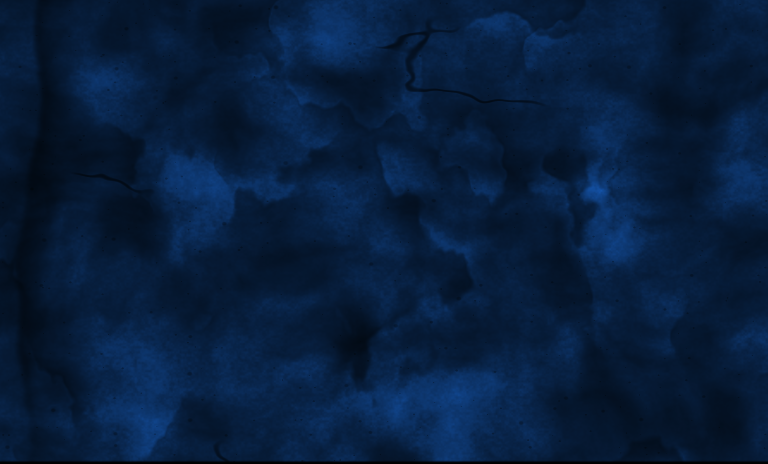
Reproduce this texture procedurally as a WebGL 1 fragment shader.

```glsl
precision highp float;

uniform vec2 u_resolution;

float hash(vec2 p) {
  vec3 q = fract(p.xyx * 0.1031);
  q += dot(q, q.yzx + 33.33);
  return fract((q.x + q.y) * q.z);
}

float noise(vec2 p) {
  vec2 cell = floor(p), f = fract(p);
  f = f * f * (3.0 - 2.0 * f);
  float low = mix(hash(cell), hash(cell + vec2(1.0, 0.0)), f.x);
  float high = mix(hash(cell + vec2(0.0, 1.0)), hash(cell + 1.0), f.x);
  return mix(low, high, f.y);
}

// Layered noise centred on zero
float fbm(vec2 p) {
  float sum = 0.0, amplitude = 0.5;
  for (int i = 0; i < 5; i++) {
    sum += amplitude * (noise(p) - 0.5);
    p = p * 2.03 + vec2(17.3, 9.1);
    amplitude *= 0.45;
  }
  return sum;
}

// Worn plaster: a lit rim that fades inward, with a soft shadow outside
float flakes(vec2 p) {
  float d = fbm(p * vec2(4.4, 3.6) + 31.0) - 0.02;
  float inside = smoothstep(-0.014, 0.024, d);
  float rim = inside * exp(-max(d, 0.0) * 14.0);
  float shadow = (1.0 - inside) * exp(min(d, 0.0) * 20.0);
  float present = smoothstep(0.45, 0.8, noise(p * 5.0 + 53.0));
  return present * (0.45 * rim - 0.3 * shadow);
}

// Short, thin cracks that run mostly level
float cracks(vec2 p) {
  float d = abs(fbm(p * vec2(1.8, 3.4) + 71.0));
  float present = smoothstep(0.74, 0.9, noise(p * 4.6 + 12.0));
  return present * (1.0 - smoothstep(0.001, 0.01, d));
}

// Ragged upright seam near the left side
float seam(vec2 p) {
  float d = p.x - 0.07 - 0.16 * fbm(vec2(p.y * 2.5, 4.0));
  float strength = 0.2 + 0.8 * noise(vec2(p.y * 4.0, 8.0));
  return strength * smoothstep(-0.014, 0.01, d) * exp(-max(d, 0.0) * 24.0);
}

// Sparse dark pinholes, one at most per grid cell
float pits(vec2 p, float scale) {
  vec2 cell = floor(p * scale);
  vec2 centre = 0.3 + 0.4 * vec2(hash(cell + 5.0), hash(cell + 23.0));
  float radius = mix(0.08, 0.22, hash(cell + 41.0));
  float d = length((fract(p * scale) - centre) * vec2(0.8, 1.0));
  return step(0.95, hash(cell + 67.0)) * (1.0 - smoothstep(radius * 0.3, radius, d));
}

void main() {
  vec2 p = gl_FragCoord.xy / u_resolution.y;
  vec2 warp = vec2(fbm(p * 4.0 + 3.0), fbm(p * 4.0 + 19.0));
  vec2 q = p + 0.2 * warp;

  // Stains, smaller smudges, upright bands and level brush streaks
  float exposure = 0.9 * fbm(q * vec2(3.8, 4.2) + 6.0);
  exposure += 1.75 * fbm(q * vec2(8.0, 8.5) + 14.0);
  exposure += 0.85 * fbm(q * vec2(9.0, 2.6) + 27.0);
  exposure += 0.85 * fbm(q * vec2(3.2, 15.0) + 44.0);
  exposure -= 0.1 * (1.0 - smoothstep(0.0, 0.5, p.x));

  // Surface damage
  exposure += flakes(p + 0.12 * warp) + 0.7 * flakes(p * 1.3 + 0.1 * warp + 5.0);
  exposure -= 0.8 * cracks(p);
  exposure -= 0.8 * seam(p);
  exposure -= 0.35 * max(pits(p, 38.0), pits(p + 2.7, 70.0));

  // Fine mineral grain, stronger on the brighter stains
  float roughness = 0.06 + 0.14 * smoothstep(-0.3, 0.4, exposure);
  exposure += roughness * (noise(p * vec2(130.0, 175.0)) - 0.5);
  exposure += roughness * 0.6 * (noise(p * 270.0 + 7.0) - 0.5);

  float tone = 0.23 * exp(exposure);
  tone = min(tone, 0.38 + 0.6 * (tone - 0.38));
  tone *= smoothstep(0.002, 0.009, p.y);
  gl_FragColor = vec4(tone * vec3(0.12, 0.49, 1.0) + vec3(-0.001, 0.002, 0.003), 1.0);
}
```
